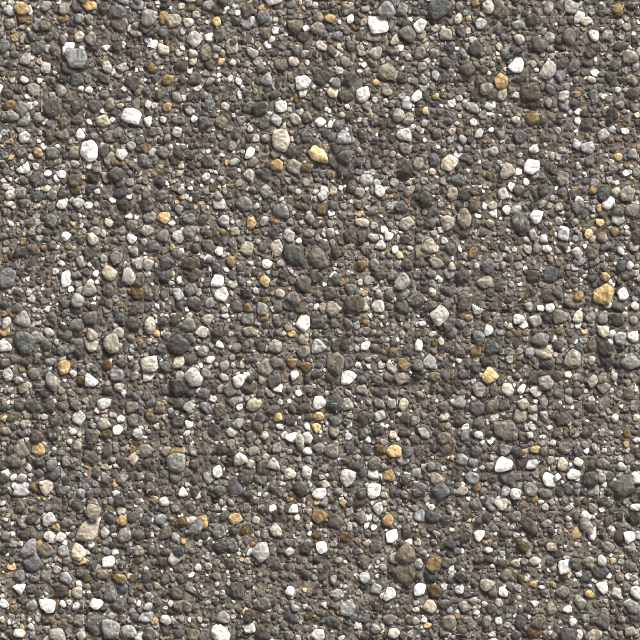
This texture is drawn by a three.js fragment shader. Its source:

```glsl
varying vec2 vUv;

const vec2 TO_LIGHT = vec2(0.5, 0.866);
const vec3 MORTAR = vec3(0.49, 0.455, 0.41);
const vec3 SHADOW = vec3(0.15, 0.12, 0.13);
const vec3 WHITE_STONE = vec3(0.93, 0.91, 0.87);
const vec3 COOL_TINT = vec3(1.0, 1.0, 0.98);
const vec3 WARM_TINT = vec3(1.08, 1.0, 0.87);
const vec3 TAN_TINT = vec3(1.22, 1.03, 0.74);
const float DARK_TONE = 0.34;
const float LIGHT_TONE = 0.74;
const float WHITE_SHARE = 0.08;
const float TAN_SHARE = 0.06;
const float EDGE_SOFTNESS = 0.0011;
const float SHADOW_REACH = 0.17;
const float SHADOW_STRENGTH = 0.78;
const float FACET_CONTRAST = 0.5;
const float ROUGHNESS = 0.9;
const float CORNER_SHARPNESS = 18.0;

float hash(vec2 p) {
  vec3 q = fract(vec3(p.xyx) * 0.1031);
  q += dot(q, q.yzx + 33.33);
  return fract((q.x + q.y) * q.z);
}

// k-th random value of a stone
float pick(vec2 id, float k) {
  return hash(id + k * vec2(127.0, 311.0));
}

float noise(vec2 p) {
  vec2 i = floor(p);
  vec2 f = fract(p);
  f = f * f * (3.0 - 2.0 * f);
  float low = mix(hash(i), hash(i + vec2(1.0, 0.0)), f.x);
  float high = mix(hash(i + vec2(0.0, 1.0)), hash(i + 1.0), f.x);
  return mix(low, high, f.y);
}

float grain(vec2 uv) {
  return 0.3 * noise(uv * 75.0) + 0.35 * noise(uv * 150.0 + 40.0)
       + 0.35 * noise(uv * 290.0 + 90.0);
}

// Rounded irregular polygon: xy is the outward slope, z the distance
vec3 stoneShape(vec2 p, vec2 id) {
  float radius = mix(0.34, 0.56, pick(id, 1.0));
  float turn = 6.2832 * pick(id, 2.0);
  float stretch = mix(0.6, 1.0, pick(id, 3.0));
  vec2 axis = vec2(cos(turn), sin(turn));
  vec2 slope = vec2(0.0);
  float total = 0.0;
  for (int i = 0; i < 6; i++) {
    float side = float(i);
    float angle = turn + (side + 0.7 * pick(id, side + 4.0)) * 1.0472;
    vec2 n = vec2(cos(angle), sin(angle));
    float reach = radius * mix(0.8, 1.12, pick(id, side + 10.0));
    reach *= mix(1.0, stretch, abs(dot(n, axis)));
    float weight = exp(CORNER_SHARPNESS * (dot(p, n) - reach));
    slope += weight * n;
    total += weight;
  }
  return vec3(slope / total, log(total) / CORNER_SHARPNESS);
}

vec3 stoneColor(vec2 id, float mottle) {
  float tone = pick(id, 17.0);
  vec3 tint = mix(COOL_TINT, WARM_TINT, pick(id, 18.0));
  float kind = pick(id, 19.0);
  if (kind > 1.0 - TAN_SHARE) tint = TAN_TINT;
  vec3 albedo = mix(DARK_TONE, LIGHT_TONE, tone * tone) * tint;
  if (kind < WHITE_SHARE) albedo = WHITE_STONE;
  return albedo * (0.72 + 0.62 * mottle);
}

// Paints one size of stones, with their shadows, over the ground
vec3 scatter(vec3 ground, vec2 uv, float cells, float cover, float seed, float mottle) {
  vec2 grid = uv * cells;
  float soft = EDGE_SOFTNESS * cells;
  for (int y = -1; y <= 1; y++) {
    for (int x = -1; x <= 1; x++) {
      vec2 cell = floor(grid) + vec2(float(x), float(y));
      vec2 id = cell + seed * vec2(173.0, 59.0);
      if (hash(id) > cover) continue;
      vec2 center = cell + 0.5 + 0.6 * (vec2(pick(id, 20.0), pick(id, 21.0)) - 0.5);
      vec2 p = grid - center;
      vec3 shape = stoneShape(p, id);
      float blocked = stoneShape(p + TO_LIGHT * SHADOW_REACH, id).z;
      float shade = 1.0 - smoothstep(-0.08, 0.09, blocked);
      float contact = 0.5 * (1.0 - smoothstep(0.0, 0.09, shape.z));
      ground = mix(ground, SHADOW, SHADOW_STRENGTH * max(shade, contact));

      vec2 tilt = 0.55 * (vec2(pick(id, 22.0), pick(id, 23.0)) - 0.5);
      float bevel = smoothstep(-0.26, 0.0, shape.z);
      float light = 1.06 + FACET_CONTRAST * dot(shape.xy * bevel + tilt, TO_LIGHT);
      float rim = shape.z + 0.13 * (mottle - 0.5);
      float mask = 1.0 - smoothstep(-soft, soft, rim);
      ground = mix(ground, stoneColor(id, mottle) * light, mask);
    }
  }
  return ground;
}

void main() {
  float mottle = grain(vUv);
  float relief = mottle - grain(vUv + TO_LIGHT * 0.0022);
  float dust = smoothstep(0.55, 0.85, noise(vUv * 9.0 + 5.0));

  // Mortar, then stones from grit to pebbles
  vec3 color = MORTAR * (0.5 + mottle);
  color = scatter(color, vUv, 125.0, 0.65, 1.0, mottle);
  color = scatter(color, vUv, 76.0, 0.72 - 0.1 * dust, 2.0, mottle);
  color = scatter(color, vUv, 45.0, 0.68 - 0.3 * dust, 3.0, mottle);
  color = scatter(color, vUv, 31.0, 0.12, 4.0, mottle);

  // Surface roughness and pale mineral specks
  color *= 1.0 + ROUGHNESS * relief;
  float speck = smoothstep(0.8, 0.95, noise(vUv * 230.0 + 17.0));
  speck *= smoothstep(0.45, 0.75, noise(vUv * 38.0 + 61.0));
  color = mix(color, WHITE_STONE, 0.55 * speck);
  gl_FragColor = vec4(clamp(color, 0.0, 1.0), 1.0);
}
```
